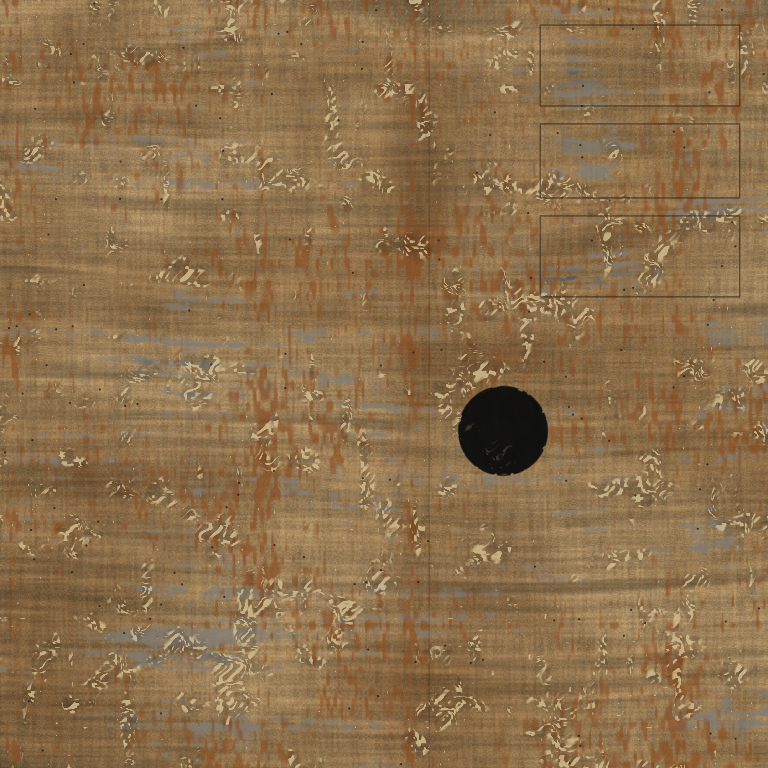
A Shadertoy shader for this texture:

```glsl
// Worn wooden panel with blue-grey stains, cream chips, three thin frames and a black disc.
#define DISC_CENTER vec2(0.655, 0.439)
#define DISC_RADIUS 0.0585
#define FRAME_X 0.8333
#define FRAME_HALF_WIDTH 0.130
#define FRAME_LINE 0.0007
#define GRAIN_STRENGTH 0.15
#define WEAVE_STRENGTH 0.10
#define STAIN_STRENGTH 0.75
#define CHIP_AMOUNT 0.85

// Centre and radii of each soft patch.
const vec4 blueStains[10] = vec4[10](
    vec4(0.75, 0.90, 0.09, 0.025), vec4(0.77, 0.80, 0.06, 0.05),
    vec4(0.78, 0.645, 0.10, 0.025), vec4(0.92, 0.30, 0.07, 0.045),
    vec4(0.95, 0.06, 0.09, 0.04), vec4(0.23, 0.15, 0.10, 0.03),
    vec4(0.93, 0.72, 0.09, 0.025), vec4(0.28, 0.06, 0.12, 0.025),
    vec4(0.18, 0.80, 0.20, 0.05), vec4(0.30, 0.54, 0.24, 0.07));
const vec4 brownPatches[9] = vec4[9](
    vec4(0.06, 0.21, 0.14, 0.07), vec4(0.63, 0.225, 0.09, 0.04),
    vec4(0.27, 0.38, 0.14, 0.05), vec4(0.63, 0.54, 0.13, 0.035),
    vec4(0.55, 0.76, 0.06, 0.14), vec4(0.02, 0.63, 0.07, 0.10),
    vec4(0.13, 0.38, 0.06, 0.07), vec4(0.56, 0.11, 0.12, 0.07),
    vec4(0.08, 0.10, 0.13, 0.05));

float hash(vec2 p) {
    return fract(sin(dot(p, vec2(127.1, 311.7))) * 43758.5453);
}

float noise(vec2 p) {
    vec2 i = floor(p), f = fract(p);
    f = f * f * (3.0 - 2.0 * f);
    return mix(mix(hash(i), hash(i + vec2(1, 0)), f.x),
               mix(hash(i + vec2(0, 1)), hash(i + vec2(1, 1)), f.x), f.y);
}

float fbm(vec2 p) {
    float sum = 0.0, amp = 0.5;
    for (int i = 0; i < 5; i++) {
        sum += amp * noise(p);
        p = mat2(1.6, 1.2, -1.2, 1.6) * p + 7.3;
        amp *= 0.5;
    }
    return sum / 0.97;
}

float patchMask(vec2 p, vec4 area) {
    vec2 d = (p - area.xy) / area.zw;
    return exp(-dot(d, d));
}

float boxDistance(vec2 p, vec2 halfSize) {
    vec2 d = abs(p) - halfSize;
    return length(max(d, 0.0)) + min(max(d.x, d.y), 0.0);
}

vec3 woodColor(vec2 p) {
    // Broad tone, bent grain bands and fine cross weave
    float tone = fbm(p * vec2(5.0, 8.0));
    float y = p.y + 0.035 * noise(p * vec2(3.0, 5.0)) + 0.008 * noise(p * vec2(9.0, 14.0) + 4.0);
    float bands = noise(vec2(p.x * 1.5, y * 38.0));
    float lines = noise(vec2(p.x * 4.0, y * 150.0));
    float fine = noise(vec2(p.x * 16.0, p.y * 330.0));
    float weave = noise(vec2(p.x * 300.0, p.y * 32.0));
    float smear = noise(vec2(p.x * 90.0, p.y * 14.0));

    float brown = 0.0;
    for (int i = 0; i < 9; i++) brown += patchMask(p, brownPatches[i]);
    brown += 0.45 * exp(-pow((p.x - 0.54) / 0.03, 2.0));
    brown *= 0.45 + 0.7 * smear;

    vec3 col = mix(vec3(0.53, 0.415, 0.27), vec3(0.625, 0.515, 0.36), smoothstep(0.25, 0.72, tone));
    col = mix(col, vec3(0.43, 0.31, 0.185), clamp(brown * 0.65, 0.0, 0.75));
    float shade = GRAIN_STRENGTH * (1.1 * (bands - 0.5) + 0.9 * (lines - 0.5) + 0.8 * (fine - 0.5));
    shade += WEAVE_STRENGTH * (weave + 0.6 * smear - 0.8);
    shade += 0.12 * (hash(floor(p * 620.0)) - 0.5);
    col *= 1.02 + 1.25 * shade;
    col *= 1.0 - 0.25 * smoothstep(0.66, 0.85, bands) * smoothstep(0.3, 0.7, tone);

    // Blue-grey remains caught in the grain
    float blue = 0.30 * smoothstep(0.45, 0.7, fbm(p * vec2(4.0, 9.0) + 31.0));
    for (int i = 0; i < 10; i++) blue += (i < 8 ? 0.85 : 0.35) * patchMask(p, blueStains[i]);
    float flakes = 0.6 * fbm(p * vec2(55.0, 95.0)) + 0.4 * lines;
    float stain = smoothstep(0.68, 0.92, flakes + 0.40 * min(blue, 1.0));
    col = mix(col, vec3(0.49, 0.48, 0.46), STAIN_STRENGTH * stain);
    float ink = patchMask(p, vec4(0.74, 0.90, 0.05, 0.008)) + patchMask(p, vec4(0.75, 0.64, 0.06, 0.008));
    col = mix(col, vec3(0.27, 0.29, 0.32), 0.7 * ink * smoothstep(0.4, 0.6, flakes));
    return col;
}

void mainImage(out vec4 fragColor, in vec2 fragCoord) {
    vec2 p = fragCoord / iResolution.xy;
    float aa = 1.0 / iResolution.y;
    vec3 col = woodColor(p);

    // Rust in vertical runs and a faint seam
    float runs = 0.0;
    for (int i = 0; i < 4; i++) {
        float x = vec4(0.018, 0.343, 0.535, 0.877)[i];
        runs += exp(-pow((p.x - x) / 0.010, 2.0));
    }
    runs += 0.6 * exp(-pow((p.y - 0.185) / 0.006, 2.0));
    float rust = smoothstep(0.58, 0.78, noise(p * vec2(220.0, 70.0)) * 0.5 + fbm(p * 9.0 + 12.0) * 0.5 + 0.12 * runs);
    col = mix(col, vec3(0.54, 0.29, 0.12), 0.6 * rust);
    col *= 1.0 - 0.13 * (1.0 - smoothstep(0.0005, 0.0005 + aa, abs(p.x - 0.559)));

    // Cream chips gathered in ragged clusters
    float cluster = max(fbm(p * vec2(20.0, 25.0) + 3.0), fbm(p * vec2(42.0, 13.0) + 19.0) - 0.02);
    cluster += 0.12 * patchMask(p, vec4(0.84, 0.68, 0.04, 0.035));
    cluster += 0.16 * patchMask(p, vec4(0.07, 0.093, 0.035, 0.012));
    float crumbs = noise(p * 260.0 + 6.0 * noise(p * 60.0));
    float chip = smoothstep(0.64, 0.72, cluster) * smoothstep(0.56, 0.72, crumbs);
    chip = max(chip, smoothstep(0.95, 0.99, noise(p * 190.0 + 50.0)));
    col *= 1.0 - 0.18 * smoothstep(0.62, 0.74, cluster) * (1.0 - crumbs);
    col = mix(col, vec3(0.82, 0.74, 0.56), CHIP_AMOUNT * chip);

    // Scattered dark pits
    vec2 cell = floor(p * 60.0);
    vec2 offset = fract(p * 60.0) - 0.2 - 0.6 * vec2(hash(cell), hash(cell + 9.0));
    float pit = step(0.95, hash(cell + 23.0)) * (1.0 - smoothstep(0.04, 0.05 + 60.0 * aa, length(offset)));
    col = mix(col, vec3(0.12, 0.10, 0.08), 0.75 * pit);

    // Three outlined frames
    for (int i = 0; i < 3; i++) {
        vec2 center = vec2(FRAME_X, 0.9147 - 0.1243 * float(i));
        float d = abs(boxDistance(p - center, vec2(FRAME_HALF_WIDTH, i == 1 ? 0.0482 : 0.0527)));
        float line = 1.0 - smoothstep(FRAME_LINE - 0.5 * aa, FRAME_LINE + 0.5 * aa, d);
        col = mix(col, vec3(0.17, 0.14, 0.09), 0.8 * line);
    }

    // Black disc with a slightly chipped rim
    float rim = length(p - DISC_CENTER) - DISC_RADIUS + 0.0022 * smoothstep(0.65, 0.9, noise(p * 240.0));
    vec3 discColor = vec3(0.055, 0.054, 0.05) + 0.025 * fbm(p * vec2(110.0, 45.0));
    discColor = mix(discColor, vec3(0.38, 0.32, 0.22), 0.5 * chip * smoothstep(0.72, 0.9, crumbs));
    col = mix(col, discColor, 1.0 - smoothstep(-aa, aa, rim));

    fragColor = vec4(clamp(col, 0.0, 1.0), 1.0);
}
```
